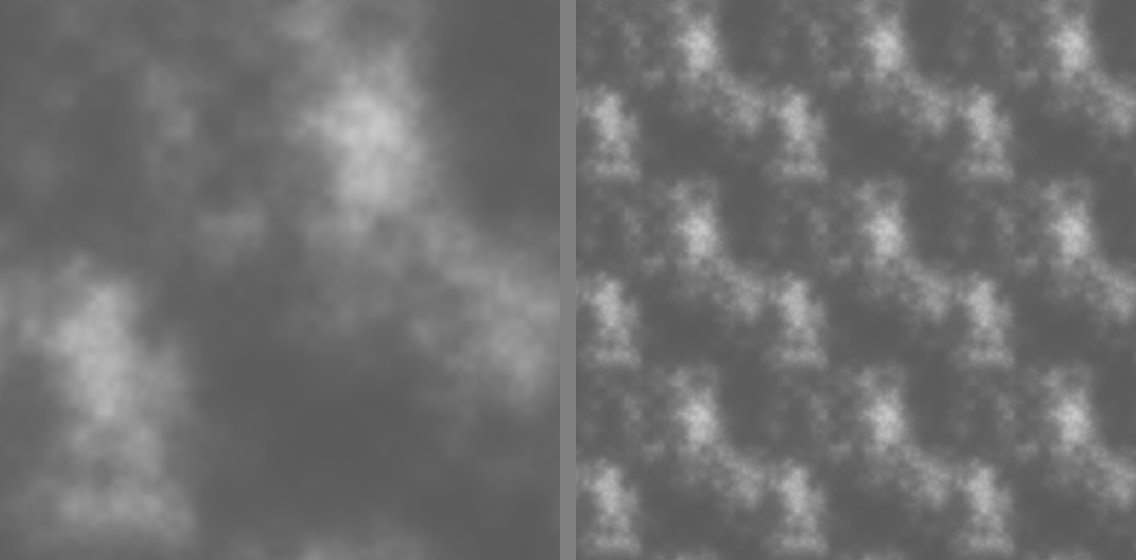
Left, the tile; right, the same tile 3 across and 3 down.
Write a three.js fragment shader that draws this texture.

```glsl
// Soft grey clouds: five octaves of wrapping value noise, summed and
// bent through an exponential tone curve, so that broad dark areas
// carry a few pale, blurred patches. Tiles in both directions.

varying vec2 vUv;

const float BASE_CELLS = 4.0;            // whole repeats of the coarsest octave
const int   OCTAVES    = 5;
const float GAIN       = 0.5;            // amplitude ratio between octaves
const vec2  DRIFT      = vec2(0.3, 0.2); // lattice shift, in coarse cells
const float SPREAD     = 0.236;          // standard deviation of the octave sum
const float SOFT_LIMIT = 0.06;           // compression of extreme values
const float DARK_FLOOR = 0.34;
const float TONE_SCALE = 0.082;
const float TONE_CURVE = 0.72;           // skew towards the dark greys

float hash(vec2 p, float seed) {
  vec3 q = fract(vec3(p.xyx + seed * 1.7) * 0.1031);
  q += dot(q, q.yzx + 33.33);
  return fract((q.x + q.y) * q.z);
}

// Cubes modulo 17 shuffle 1..16: each of the 16 coarse levels occurs once.
float balancedLevel(vec2 cell) {
  float k = 1.0 + cell.x + BASE_CELLS * cell.y;
  return mod(k * k * k, 17.0) / 17.0;
}

float latticeValue(vec2 cell, float period) {
  vec2 wrapped = mod(cell, period);
  return period < BASE_CELLS + 0.5 ? balancedLevel(wrapped) : hash(wrapped, period);
}

float wrappedNoise(vec2 p, float period) {
  vec2 cell = floor(p);
  vec2 f = fract(p);
  vec2 w = f * f * f * (f * (f * 6.0 - 15.0) + 10.0);
  float bottom = mix(latticeValue(cell, period),
                     latticeValue(cell + vec2(1.0, 0.0), period), w.x);
  float top = mix(latticeValue(cell + vec2(0.0, 1.0), period),
                  latticeValue(cell + vec2(1.0, 1.0), period), w.x);
  return mix(bottom, top, w.y);
}

// Layered noise, centred on zero.
float clouds(vec2 uv) {
  float sum = 0.0;
  float amplitude = 1.0;
  float period = BASE_CELLS;
  for (int i = 0; i < OCTAVES; i++) {
    vec2 p = uv * period + DRIFT * (1.0 + float(i));
    sum += amplitude * (wrappedNoise(p, period) - 0.5);
    amplitude *= GAIN;
    period *= 2.0;
  }
  return sum;
}

void main() {
  float density = clouds(vUv) / SPREAD;
  density /= sqrt(1.0 + SOFT_LIMIT * density * density);
  float grey = DARK_FLOOR + TONE_SCALE * exp(TONE_CURVE * density);
  gl_FragColor = vec4(vec3(grey), 1.0);
}
```
